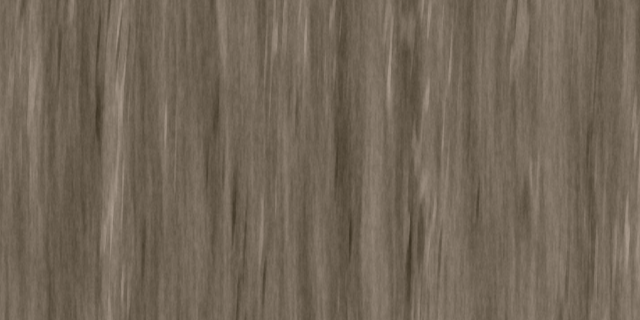
A WebGL 1 fragment shader for this texture:

```glsl
precision highp float;
uniform vec2 u_resolution;

float hash(vec2 p) {
  vec3 q = fract(p.xyx * 0.1031);
  q += dot(q, q.yzx + 33.33);
  return fract((q.x + q.y) * q.z);
}

// One fibre: smooth noise along y, shifted so neighbours do not line up
float fibre(float column, float y) {
  y += 19.0 * hash(vec2(column, 7.0));
  float i = floor(y);
  return mix(hash(vec2(column, i)), hash(vec2(column, i + 1.0)),
             smoothstep(0.0, 1.0, y - i));
}

// Noise blended across adjacent fibres
float streaks(vec2 p, float seed) {
  p += vec2(seed * 37.0, seed * 11.0 + 40.0);
  float i = floor(p.x);
  return mix(fibre(i, p.y), fibre(i + 1.0, p.y),
             smoothstep(0.0, 1.0, p.x - i));
}

void main() {
  vec2 p = gl_FragCoord.xy / u_resolution.y;

  // Gentle wander of the grain
  vec2 g = p;
  g.x += 0.022 * (streaks(p * vec2(5.0, 1.6), 1.0) - 0.5);
  g.x += 0.005 * (streaks(p * vec2(14.0, 5.0), 2.0) - 0.5);

  // Broad bands down to fine fibres
  float tone = 0.85 * (streaks(g * vec2(11.0, 0.7), 3.0) - 0.5);
  tone += 0.55 * (streaks(g * vec2(27.0, 1.3), 4.0) - 0.5);
  tone += 0.50 * (streaks(g * vec2(62.0, 2.5), 5.0) - 0.5);
  tone += 0.42 * (streaks(g * vec2(125.0, 6.0), 6.0) - 0.5);

  // Short pores and speckle
  tone += 0.34 * (streaks(p * vec2(190.0, 45.0), 7.0) - 0.5);
  tone += 0.22 * (streaks(p * vec2(230.0, 150.0), 8.0) - 0.5);

  // Pale slanted flecks gathered in patches
  float lean = g.x - 0.045 * g.y;
  float patches = smoothstep(0.45, 0.8, streaks(g * vec2(13.0, 1.8), 9.0));
  float flecks = smoothstep(0.58, 0.92, streaks(vec2(lean * 95.0, g.y * 7.0), 10.0));
  tone += 0.75 * flecks * patches;

  // Sparse dark veins
  float veinArea = smoothstep(0.5, 0.85, streaks(g * vec2(16.0, 2.2), 11.0));
  float veins = smoothstep(0.62, 0.95, streaks(vec2(lean * 75.0, g.y * 4.0), 12.0));
  tone -= 0.85 * veins * veinArea;

  vec3 wood = vec3(0.442, 0.395, 0.337) + tone * vec3(0.15, 0.143, 0.146);
  gl_FragColor = vec4(wood, 1.0);
}
```
